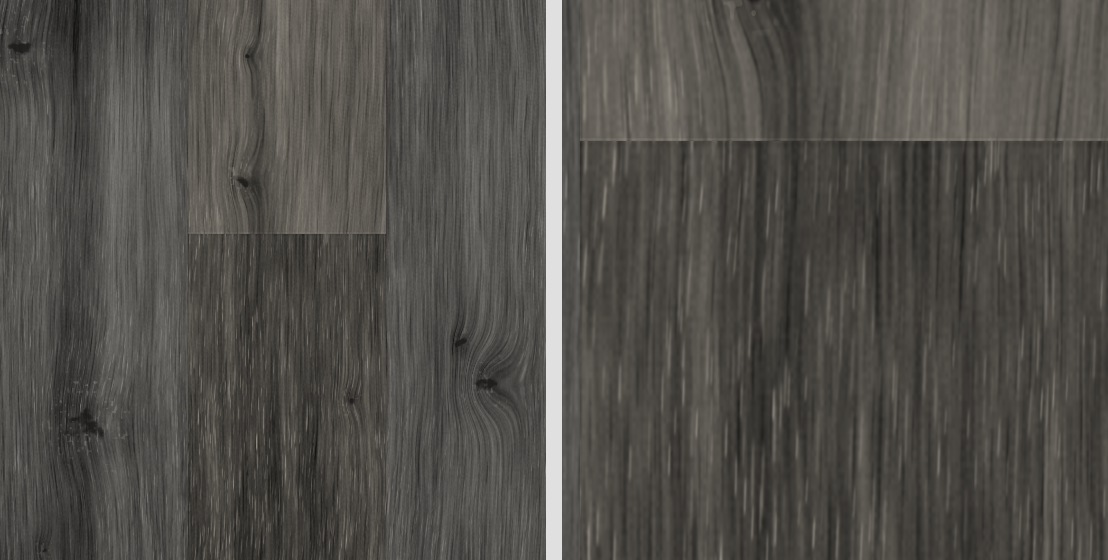
Left, the full canvas; right, a detail of the centre.
This texture is drawn by a WebGL 2 fragment shader. Its source:

```glsl
#version 300 es
precision highp float;

uniform vec2 u_resolution;
out vec4 fragColor;

// knot: centre x, centre y, radius, strength of the grain bending around it
const vec4 knots[8] = vec4[8](
  vec4(0.160, 0.245, 0.034, 0.7), vec4(0.035, 0.915, 0.028, 0.6),
  vec4(0.436, 0.681, 0.015, 1.2), vec4(0.445, 0.900, 0.007, 1.2),
  vec4(0.625, 0.284, 0.010, 1.2), vec4(0.870, 0.315, 0.020, 3.0),
  vec4(0.823, 0.386, 0.010, 1.0), vec4(0.078, 0.020, 0.008, 1.2));

float hash(vec2 p) {
  return fract(sin(dot(p, vec2(127.1, 311.7))) * 43758.5453);
}

float noise(vec2 p) {
  vec2 i = floor(p), f = fract(p);
  f = f * f * (3.0 - 2.0 * f);
  return mix(mix(hash(i), hash(i + vec2(1, 0)), f.x),
             mix(hash(i + vec2(0, 1)), hash(i + vec2(1, 1)), f.x), f.y);
}

float fbm(vec2 p) {
  float sum = 0.0, gain = 0.5;
  for (int i = 0; i < 4; i++) {
    sum += gain * noise(p);
    p = p * 2.03 + 17.3;
    gain *= 0.5;
  }
  return sum / 0.9375;
}

float bell(float x) {
  return exp(-x * x);
}

// thin tapered strokes, staggered from one strand to the next
float strokes(vec2 p, float density) {
  float strand = floor(p.x);
  float y = p.y * (0.7 + 0.6 * hash(vec2(strand, 8.0))) + 37.0 * hash(vec2(strand, 3.0));
  vec2 cell = vec2(strand, floor(y));
  float t = fract(y);
  float centre = 0.5 + 0.4 * (hash(cell + 5.0) - 0.5) + 0.25 * (t - 0.5);
  float taper = smoothstep(0.0, 0.25, t) * smoothstep(1.0, 0.65, t);
  float strength = smoothstep(1.0 - density, 1.0, hash(cell));
  return bell((fract(p.x) - centre) / 0.19) * taper * strength;
}

void main() {
  vec2 p = gl_FragCoord.xy / u_resolution.y;
  float px = 1.0 / u_resolution.y;

  // staggered planks
  float across = (p.x + 0.018) / 0.354;
  float column = floor(across);
  float middle = 1.0 - min(abs(column - 1.0), 1.0);
  float along = (p.y - 0.583 + abs(column - 1.0) * 0.9) / 1.8;
  float row = floor(along);
  float lower = middle * step(row, -0.5);
  float upper = middle - lower;
  float left = 1.0 - step(0.5, column);
  vec2 seed = vec2(column * 31.7, row * 19.3 + column * 7.1);

  // knots bend the grain and darken the wood
  float grainX = p.x + 0.035 * noise(p * vec2(6.0, 2.2) + seed);
  grainX += 0.006 * noise(p * vec2(22.0, 9.0) + seed);
  float core = 0.0, halo = 0.0;
  vec2 ragged = vec2(fbm(p * 45.0), fbm(p * 45.0 + 60.0)) - 0.5;
  for (int i = 0; i < 8; i++) {
    vec4 k = knots[i];
    vec2 d = (p - k.xy) / k.z;
    float bend = exp(-dot(d * vec2(1.0, 0.8), d * vec2(1.0, 0.8)) / 6.0);
    grainX += k.w * k.z * bend;
    halo = max(halo, bend);
    vec2 e = d * vec2(1.0, 1.4) + ragged * 2.6;
    core = max(core, exp(-1.4 * dot(e, e)));
  }
  vec2 grain = vec2(grainX, p.y) + seed;

  // broad tone of each plank, with a dark heart streak
  float tone = 0.348 - 0.080 * lower + 0.050 * upper;
  float sway = 0.05 * (fbm(vec2(p.y * 3.0, column * 9.0)) - 0.5);
  float width = 0.036 - 0.016 * upper + 0.03 * left * smoothstep(0.3, 0.0, p.y);
  float heart = bell((p.x + sway - 0.12 - 0.335 * column) / width);
  tone -= heart * (0.095 - 0.07 * step(1.5, column) - 0.07 * lower);
  tone += 0.16 * (fbm(grain * vec2(18.0, 1.2)) - 0.5);
  tone += 0.10 * (fbm(p * vec2(9.0, 5.0) + seed) - 0.5);
  tone -= 0.06 * left * smoothstep(0.75, 1.0, p.y);

  // long growth lines and fine fibres
  tone += 0.07 * (noise(grain * vec2(120.0, 2.0)) - 0.5);
  tone += 0.08 * (noise(grain * vec2(250.0, 5.0)) - 0.5);
  tone += 0.07 * (noise(grain * vec2(430.0, 20.0)) - 0.5);
  tone += 0.035 * (noise(p * vec2(500.0, 300.0)) - 0.5);

  // dark pores and pale limed flecks
  float patches = smoothstep(0.35, 0.7, fbm(p * vec2(14.0, 5.0) + seed + 5.0));
  tone -= 0.08 * strokes(grain * vec2(140.0, 9.0), 0.75);
  tone -= 0.05 * strokes(grain * vec2(210.0, 20.0) + 50.0, 0.7);
  float limed = 0.03 + 0.07 * patches + 0.07 * lower;
  tone += limed * strokes(grain * vec2(160.0, 22.0) + 90.0, 0.5);
  tone += limed * strokes(grain * vec2(220.0, 40.0) + 130.0, 0.45);

  // knot shadow, black core and chipped pale specks
  tone -= 0.13 * halo * fbm(p * 30.0);
  tone = mix(tone, 0.10, 0.85 * smoothstep(0.2, 0.8, core));
  float chip = smoothstep(0.74, 0.9, noise(p * vec2(230.0, 170.0)));
  tone += 0.13 * chip * smoothstep(0.2, 0.7, halo) * noise(p * 50.0);

  // seams: faint long edges, pale bevel on the butt joint
  float side = (0.5 - abs(fract(across) - 0.5)) * 0.354;
  tone -= 0.025 * (1.0 - smoothstep(0.0005, 0.001 + px, side));
  float butt = (fract(along + 0.5) - 0.5) * 1.8;
  float bevel = smoothstep(-px, px, butt) * (1.0 - smoothstep(0.001, 0.001 + px, butt));
  tone += 0.05 * bevel - 0.02 * bell((butt + 0.002) / 0.002);

  // warm grey, slightly browner in the middle planks
  vec3 tint = mix(vec3(1.02, 1.0, 0.965), vec3(1.04, 1.0, 0.93), middle);
  fragColor = vec4(clamp(tone, 0.08, 0.54) * tint, 1.0);
}
```
